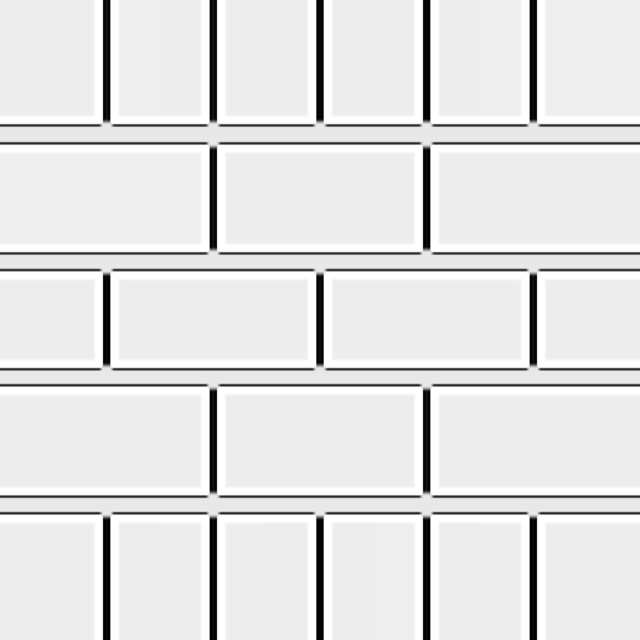
Write a WebGL 2 fragment shader that draws this pattern.

```glsl
#version 300 es
precision highp float;

uniform vec2 u_resolution;
out vec4 fragColor;

const vec3 MORTAR = vec3(0.91);
const vec3 FACE = vec3(0.93);
const vec3 RIM = vec3(1.0);
const vec3 BED_INK = vec3(0.16);
const float SIXTH = 1.0 / 6.0;
const int COURSES = 5;

float hash(vec2 p) {
    return fract(sin(dot(p, vec2(127.1, 311.7))) * 43758.5453);
}

// Nearest upright joint; the canvas sides carry none.
float nearestJoint(float x, float first, float pitch) {
    float joint = first + pitch * round((x - first) / pitch);
    return clamp(joint, first, 1.0 - first);
}

// Depth inside a rounded corner, from the depths past its two sides.
float cornerDepth(vec2 depth, float radius) {
    vec2 q = radius - depth;
    return radius - length(max(q, 0.0)) - min(max(q.x, q.y), 0.0);
}

float band(float dist, float halfWidth, float soft) {
    return 1.0 - smoothstep(halfWidth - soft, halfWidth + soft, dist);
}

vec3 paintCourse(vec3 base, vec2 uv, vec2 span, float first, float pitch, float row, float pixel) {
    float joint = nearestJoint(uv.x, first, pitch);
    float dx = abs(uv.x - joint);
    float dy = min(uv.y - span.x, span.y - uv.y);
    float soft = max(0.0013, 0.7 * pixel);

    // Brick face with a bright rim
    float depth = cornerDepth(vec2(dx - 0.0062, dy - 0.0018), 0.007);
    float tone = 0.004 * (hash(vec2(joint + step(joint, uv.x), row)) - 0.5);
    vec3 brick = mix(RIM, FACE + tone, smoothstep(0.0095, 0.0165, depth));
    vec3 color = mix(base, brick, smoothstep(-soft, soft, depth));

    // Thin bed lines, broken at the joints
    float bed = band(abs(dy), 0.0019, max(0.0017, soft)) * smoothstep(0.005, 0.013, dx);
    color = mix(color, BED_INK, bed);

    // Heavy upright joints, fading at both ends
    float upright = band(dx, 0.0057, soft) * smoothstep(0.001, 0.011, dy);
    float wear = 0.1 * hash(vec2(joint * 6.0, row)) * band(dx, 0.0015, 0.0015);
    return mix(color, vec3(0.01 + wear), upright);
}

void main() {
    vec2 uv = gl_FragCoord.xy / u_resolution;
    float pixel = 1.0 / min(u_resolution.x, u_resolution.y);

    // Bottom and top of each course; the outer two run off the canvas
    vec2 spans[COURSES] = vec2[COURSES](
        vec2(-0.1, 0.198), vec2(0.224, 0.398), vec2(0.423, 0.578),
        vec2(0.604, 0.776), vec2(0.804, 1.1));

    vec3 color = MORTAR;
    for (int i = 0; i < COURSES; i++) {
        bool outer = i == 0 || i == COURSES - 1;
        float first = i % 2 == 0 ? SIXTH : 2.0 * SIXTH;
        float pitch = outer ? SIXTH : 2.0 * SIXTH;
        color = paintCourse(color, uv, spans[i], first, pitch, float(i), pixel);
    }
    fragColor = vec4(color, 1.0);
}
```
